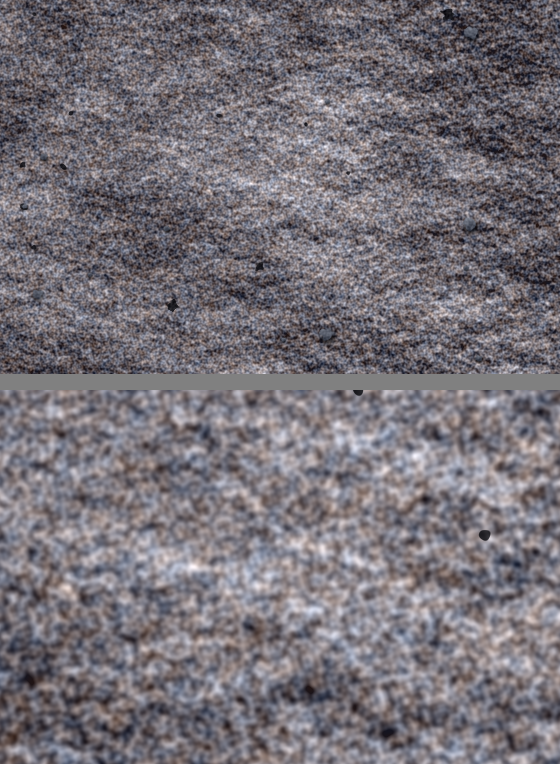
Top, the full canvas; bottom, a detail of the centre.
Give the GLSL for this texture, as a WebGL 1 fragment shader.

```glsl
precision highp float;
// Weathered grey-violet rock face: broad stains, rough relief lit from above
// and fine mineral grain, all from rotated gradient noise, with a sparse
// cell-based scatter of dark pits and small bluish pebbles.

uniform vec2 u_resolution;

// Tone of the rock, and how strongly each layer moves it
const float BASE_TONE = 0.437;
const float STAIN_CONTRAST = 0.20;
const float RELIEF_CONTRAST = 0.78;
const float GRAIN_CONTRAST = 0.37;
const float EDGE_DARKENING = 0.09;

// Sizes, in canvas heights (frequencies are cells per height)
const vec2 STAIN_FREQ = vec2(2.1, 3.3);
const vec2 RELIEF_FREQ = vec2(8.0, 11.0);
const float GRAIN_FREQ = 42.0;
const vec2 LIGHT_STEP = vec2(0.0015, 0.0058);

// Colours
const vec3 VIOLET_CAST = vec3(0.008, -0.012, 0.016);
const vec3 WARM_SHIFT = vec3(0.075, 0.0, -0.075);
const vec3 PIT_COLOR = vec3(0.07, 0.07, 0.09);
const vec3 PEBBLE_COLOR = vec3(0.33, 0.35, 0.40);

// Scatter: cells per height, chance per cell, largest radius
const vec3 PITS = vec3(8.0, 0.20, 0.017);
const vec3 PEBBLES = vec3(6.0, 0.22, 0.025);

const mat2 TURN = mat2(0.8, 0.6, -0.6, 0.8);

vec2 hash2(vec2 p) {
  vec3 q = fract(p.xyx * vec3(0.1031, 0.1030, 0.0973));
  q += dot(q, q.yzx + 33.33);
  return fract((q.xx + q.yz) * q.zy);
}

float cornerSlope(vec2 cell, vec2 offset) {
  float angle = 6.2832 * hash2(cell).x;
  return dot(vec2(cos(angle), sin(angle)), offset);
}

float gradientNoise(vec2 p) {
  vec2 i = floor(p);
  vec2 f = p - i;
  vec2 w = f * f * f * (f * (f * 6.0 - 15.0) + 10.0);
  vec2 e = vec2(1.0, 0.0);
  float low = mix(cornerSlope(i, f), cornerSlope(i + e, f - e), w.x);
  float high = mix(cornerSlope(i + e.yx, f - e.yx),
                   cornerSlope(i + e.xx, f - e.xx), w.x);
  return mix(low, high, w.y);
}

float fbm(vec2 p, float gain) {
  float sum = 0.0;
  float amp = 1.0;
  for (int i = 0; i < 4; i++) {
    sum += amp * gradientNoise(p);
    p = TURN * p * 2.03 + 17.3;
    amp *= gain;
  }
  return sum;
}

// Brightness of the relief: slopes facing up are lit, ledges fall dark
float relief(vec2 p) {
  vec2 above = p + LIGHT_STEP;
  return fbm(p * RELIEF_FREQ + 5.0, 0.55) - fbm(above * RELIEF_FREQ + 5.0, 0.55);
}

float grain(vec2 p) {
  vec2 q = TURN * p * GRAIN_FREQ;
  return 0.4 * gradientNoise(q + 40.0)
       + 0.65 * gradientNoise(TURN * q * 2.1 + 9.0)
       + 0.75 * gradientNoise(TURN * q * 3.6 + 71.0);
}

// Offset from the cell's spot in radii (xy) and its radius (z)
vec3 scatter(vec2 p, vec3 kind, float seed) {
  vec2 cell = floor(p * kind.x);
  vec2 place = hash2(cell + seed);
  vec2 dice = hash2(cell + seed + 53.0);
  if (dice.x > kind.y) return vec3(1000.0, 1000.0, 1.0);
  float radius = kind.z * mix(0.25, 1.0, pow(dice.y, 4.0));
  vec2 center = (cell + 0.25 + 0.5 * place) / kind.x;
  return vec3((p - center) / radius, radius);
}

// Antialiased inside of a shape whose edge lies at d = 1
float inside(float d, float radius) {
  float blur = 1.0 / (u_resolution.y * radius);
  return 1.0 - smoothstep(1.0 - blur, 1.0 + blur, d);
}

void main() {
  vec2 uv = gl_FragCoord.xy / u_resolution;
  vec2 p = gl_FragCoord.xy / u_resolution.y;
  float speckle = grain(p);

  // Rock tone: stains, relief rougher to the right, grain, darker rim
  float roughness = mix(0.75, 1.15, smoothstep(0.1, 0.8, uv.x));
  float tone = BASE_TONE + STAIN_CONTRAST * fbm(p * STAIN_FREQ + 2.7, 0.6);
  tone += RELIEF_CONTRAST * roughness * relief(p) + GRAIN_CONTRAST * speckle;
  tone -= EDGE_DARKENING * smoothstep(0.3, 0.75, length(uv - vec2(0.5, 0.45)));

  // Warm and cool mineral mottling
  float warmth = 0.5 * gradientNoise(p * 17.0 + 31.0) + gradientNoise(TURN * p * 75.0);
  vec3 color = vec3(max(tone, 0.09)) + VIOLET_CAST + WARM_SHIFT * warmth;

  // Ragged pits
  vec3 pit = scatter(p, PITS, 11.0);
  float pitEdge = length(pit.xy) + 1.1 * gradientNoise(p * 85.0);
  color = mix(color, PIT_COLOR + 0.1 * speckle, 0.9 * inside(pitEdge, pit.z));

  // Pebbles with a soft shadow below and a lit top
  vec3 pebble = scatter(p, PEBBLES, 87.0);
  float shadow = 1.0 - smoothstep(0.6, 1.6, length(pebble.xy + vec2(-0.1, 0.4)));
  color *= 1.0 - 0.5 * shadow;
  float wobble = 0.6 * gradientNoise(pebble.xy * 1.1 + pebble.z * 900.0);
  float pebbleEdge = length(pebble.xy * vec2(0.95, 1.15)) + wobble;
  vec3 stone = PEBBLE_COLOR + 0.12 * pebble.y + 0.15 * speckle;
  color = mix(color, stone, inside(pebbleEdge, pebble.z));

  gl_FragColor = vec4(clamp(color, 0.0, 1.0), 1.0);
}
```
